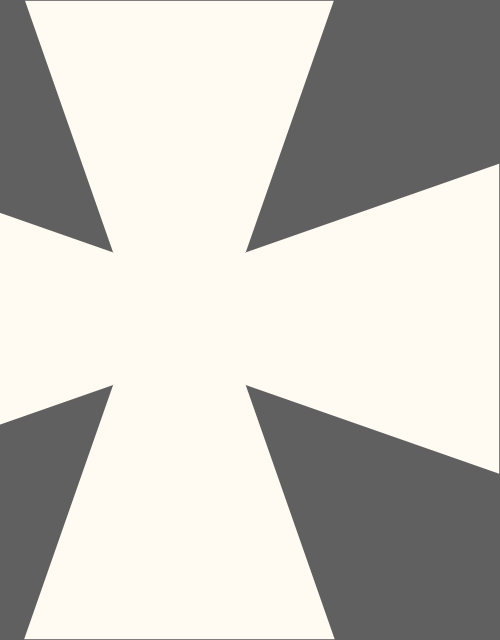
This background is drawn by a Shadertoy shader. Its source:

```glsl
// A cream cross with four flaring arms on a flat grey ground.
// Folding the plane about the cross centre reduces all eight arm sides to
// one straight line; a thin grey rim trims the top, bottom and right ends.

// Signed distance to the flared cross, positive inside.
float flaredCross(vec2 p) {
    vec2 q = abs(p);
    float along = max(q.x, q.y);
    float across = min(q.x, q.y);
    float innerHalf = 0.1036;
    float flare = 0.35;
    float halfWidth = innerHalf + flare * (along - innerHalf);
    return (halfWidth - across) / sqrt(1.0 + flare * flare);
}

// Pixel coverage of a signed distance given in canvas heights.
float coverage(float d) {
    return clamp(d * iResolution.y + 0.5, 0.0, 1.0);
}

void mainImage(out vec4 fragColor, in vec2 fragCoord) {
    vec2 p = fragCoord / iResolution.y;
    float aspect = iResolution.x / iResolution.y;

    vec3 grey = vec3(0.378);
    vec3 cream = vec3(1.0, 0.98, 0.949);

    // Cross, placed left of the middle
    float crossMask = coverage(flaredCross(p - vec2(0.3588 * aspect, 0.502)));

    // Thin rim at the ends of the arms
    float toEnd = min(min(p.y, 1.0 - p.y), aspect - p.x);
    float endMask = coverage(toEnd - 0.00125);

    fragColor = vec4(mix(grey, cream, crossMask * endMask), 1.0);
}
```
